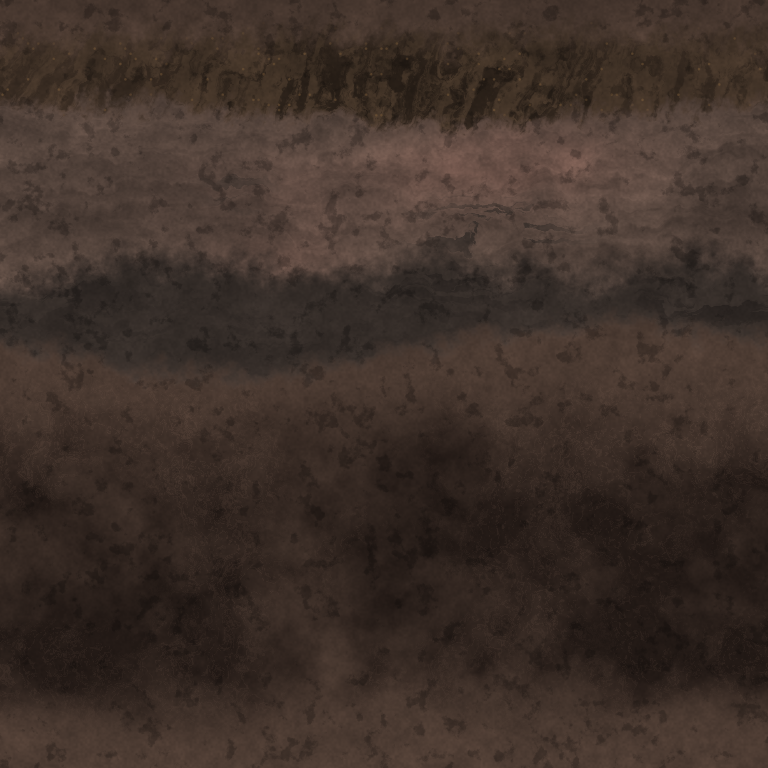
Give the GLSL for this texture, as a WebGL 1 fragment shader.

```glsl
precision highp float;
uniform vec2 u_resolution;

const float TAU = 6.2831853;
const vec3 EARTH = vec3(0.315, 0.245, 0.208);
const vec3 SOIL_DARK = vec3(0.125, 0.092, 0.078);
const vec3 CLAY = vec3(0.355, 0.287, 0.253);
const vec3 CLAY_ROSE = vec3(0.435, 0.325, 0.288);
const vec3 SLATE = vec3(0.198, 0.170, 0.154);
const vec3 SLATE_DARK = vec3(0.130, 0.112, 0.104);
const vec3 GRASS = vec3(0.250, 0.194, 0.145);
const vec3 GRASS_DARK = vec3(0.140, 0.107, 0.080);
const vec3 GOLD = vec3(0.450, 0.335, 0.210);
const float GRAIN = 0.20;
const float FLECKS = 0.22;

float hash(vec2 p) {
    vec3 q = fract(vec3(p.xyx) * 0.1031);
    q += dot(q, q.yzx + 33.33);
    return fract((q.x + q.y) * q.z);
}

float noise(vec2 p) {
    vec2 i = floor(p);
    vec2 f = fract(p);
    f = f * f * (3.0 - 2.0 * f);
    return mix(mix(hash(i), hash(i + vec2(1.0, 0.0)), f.x),
               mix(hash(i + vec2(0.0, 1.0)), hash(i + vec2(1.0, 1.0)), f.x), f.y);
}

float fbm(vec2 p) {
    float sum = 0.0;
    float amp = 0.5;
    for (int i = 0; i < 5; i++) {
        sum += amp * noise(p);
        p = mat2(1.6, 1.2, -1.2, 1.6) * p + 17.3;
        amp *= 0.55;
    }
    return sum / 1.055;
}

// Soft elliptical patch
float patchAt(vec2 p, vec2 centre, vec2 radius) {
    vec2 d = (p - centre) / radius;
    return exp(-dot(d, d));
}

// Soft horizontal layer between two heights
float layer(float y, float low, float high, float lowSoft, float highSoft) {
    return smoothstep(low - lowSoft, low + lowSoft, y)
         * (1.0 - smoothstep(high - highSoft, high + highSoft, y));
}

void main() {
    vec2 p = gl_FragCoord.xy / u_resolution;
    float broad = fbm(p * 7.0 + 3.0);
    float mottle = fbm(p * 24.0 + 41.0);
    float fine = fbm(p * 85.0 + 9.0);
    vec2 warp = vec2(broad, mottle) - 0.5;
    float strokes = fbm(vec2(p.x * 9.0, p.y * 95.0) + warp * 5.0);
    float ragged = (mottle - 0.5) * 0.05 + (fine - 0.5) * 0.03;

    // Bare earth
    vec3 color = EARTH * (0.96 + 0.28 * (mottle - 0.5));
    color *= 1.0 - 0.12 * smoothstep(0.93, 1.0, p.y);

    // Shadowed soil with clumps and pale root-like creases
    float shade = layer(p.y + (broad - 0.5) * 0.16, 0.10, 0.43, 0.065, 0.10) * 0.66;
    shade += 0.42 * patchAt(p, vec2(0.56, 0.41), vec2(0.07, 0.06));
    shade += 0.25 * patchAt(p, vec2(0.73, 0.43), vec2(0.05, 0.06));
    shade += 0.28 * patchAt(p, vec2(0.86, 0.23), vec2(0.13, 0.13));
    shade += 0.25 * patchAt(p, vec2(0.50, 0.25), vec2(0.07, 0.08));
    shade += 0.22 * patchAt(p, vec2(0.12, 0.18), vec2(0.18, 0.09));
    shade -= 0.22 * patchAt(p, vec2(0.36, 0.24), vec2(0.08, 0.07));
    shade -= 0.15 * patchAt(p, vec2(0.72, 0.24), vec2(0.04, 0.08));
    shade -= 0.18 * patchAt(p, vec2(0.52, 0.11), vec2(0.04, 0.05));
    float soil = layer(p.y, 0.08, 0.49, 0.06, 0.06);
    shade += soil * ((broad - 0.5) * 0.75 + (mottle - 0.5) * 0.95);
    color = mix(color, SOIL_DARK, clamp(shade, 0.0, 0.95));
    float crease = fbm(vec2(p.x * 55.0, p.y * 24.0) + warp * 14.0);
    crease = 1.0 - smoothstep(0.0, 0.07, abs(crease - 0.5));
    color += EARTH * 0.12 * crease * soil * smoothstep(0.40, 0.65, broad);

    // Pale clay with a rose bloom and horizontal scrapes
    float grassEdge = 0.856 + 0.014 * cos(TAU * (p.x - 0.1));
    float slateTop = 0.650 + 0.012 * cos(TAU * 2.7 * (p.x - 0.58));
    float slateBase = 0.547 - 0.035 * sin(TAU * (p.x - 0.05));
    float rose = 0.75 * patchAt(p, vec2(0.67, 0.79), vec2(0.15, 0.055))
               + 0.45 * patchAt(p, vec2(0.36, 0.66), vec2(0.09, 0.04))
               + 0.30 * patchAt(p, vec2(0.42, 0.75), vec2(0.20, 0.06));
    vec3 clay = mix(CLAY, CLAY_ROSE, clamp(rose * (0.45 + mottle), 0.0, 1.0));
    clay *= 0.98 + 0.40 * (mottle - 0.5) + 0.35 * (strokes - 0.5);
    clay *= 1.0 - 0.16 * patchAt(p, vec2(0.12, 0.74), vec2(0.22, 0.06));
    clay *= 1.0 - 0.20 * patchAt(p, vec2(1.0, 0.73), vec2(0.10, 0.06));
    float scrape = smoothstep(0.53, 0.67, strokes)
                 * (patchAt(p, vec2(0.64, 0.70), vec2(0.10, 0.04))
                  + 0.5 * patchAt(p, vec2(0.31, 0.76), vec2(0.05, 0.05)));
    clay = mix(clay, SLATE, clamp(scrape, 0.0, 0.8));
    color = mix(color, clay, layer(p.y + ragged, slateBase, grassEdge, 0.02, 0.02));

    // Slate strip with darker brush marks
    vec3 slate = SLATE * (1.0 + 0.35 * (mottle - 0.5));
    float marks = smoothstep(0.50, 0.66, strokes + (broad - 0.5) * 0.5);
    float inkArea = 0.25 + 0.75 * patchAt(p, vec2(0.96, 0.63), vec2(0.12, 0.05))
                  + 0.50 * patchAt(p, vec2(0.03, 0.63), vec2(0.12, 0.03))
                  + 0.40 * patchAt(p, vec2(0.60, 0.64), vec2(0.12, 0.03));
    slate = mix(slate, SLATE_DARK, clamp(marks * inkArea, 0.0, 0.9));
    float strip = layer(p.y + ragged, slateBase, slateTop, 0.018, 0.028);
    color = mix(color, slate, 0.93 * strip);

    // Leaning grass blades with dark gaps and golden specks
    vec2 bladeUv = vec2((p.x - p.y * 0.35) * 85.0, p.y * 22.0);
    float blades = fbm(bladeUv + warp * 7.0);
    float grass = layer(p.y + ragged + (blades - 0.5) * 0.035, grassEdge, 0.95, 0.014, 0.028);
    float dense = 0.55 + 0.45 * patchAt(p, vec2(0.52, 0.89), vec2(0.32, 0.08));
    float gaps = smoothstep(0.38, 0.64, blades + (broad - 0.5) * 0.5);
    vec3 turf = mix(GRASS * (0.75 + 0.5 * mottle), GRASS_DARK, gaps * dense);
    color = mix(color, turf, grass * (0.55 + 0.4 * dense));
    vec2 cell = p * 150.0;
    vec2 id = floor(cell);
    float speck = step(0.95, hash(id + 7.0))
                * (1.0 - smoothstep(0.10, 0.38, length(fract(cell) - 0.5)));
    color = mix(color, GOLD, 0.55 * speck * grass);

    // Surface grain and small dark flecks
    color *= 1.0 + GRAIN * (fine - 0.5) + 0.10 * (noise(p * 330.0) - 0.5);
    color *= 1.0 - FLECKS * smoothstep(0.58, 0.74, fbm(p * 60.0 + 71.0));
    gl_FragColor = vec4(color, 1.0);
}
```
